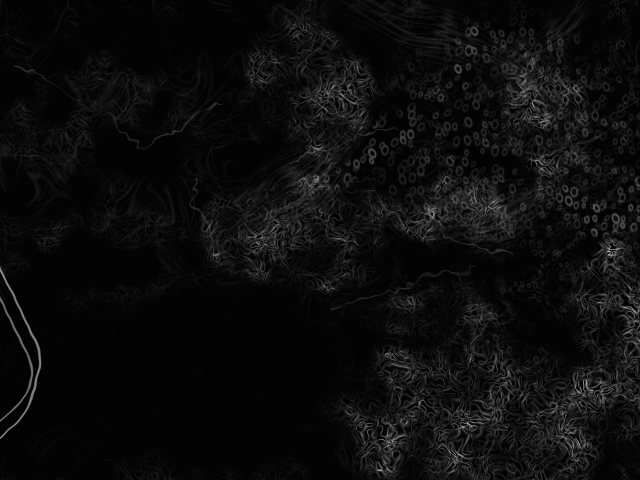
Reproduce this texture procedurally as a Shadertoy shader.

```glsl
// Edge map of a weathered surface: pale outlines on near black.
// Slopes of warped gradient noise make crusts, stretched noise makes fibres,
// a jittered grid makes ring cells, and soft masks lay out the regions.

const float BACKGROUND = 0.010;
const float SLOPE_STEP = 0.0016;

vec2 hash2(vec2 p) {
    vec3 q = fract(p.xyx * vec3(0.1031, 0.1030, 0.0973));
    q += dot(q, q.yzx + 33.33);
    return fract((q.xx + q.yz) * q.zy);
}

vec2 gradientAt(vec2 cell) {
    float angle = 6.2832 * hash2(cell + 200.0).x;
    return vec2(cos(angle), sin(angle));
}

float noise(vec2 p) {
    vec2 i = floor(p), f = fract(p);
    vec2 u = f * f * f * (f * (f * 6.0 - 15.0) + 10.0);
    vec2 e = vec2(0.0, 1.0);
    float low = mix(dot(gradientAt(i), f), dot(gradientAt(i + e.yx), f - e.yx), u.x);
    float high = mix(dot(gradientAt(i + e), f - e), dot(gradientAt(i + 1.0), f - 1.0), u.x);
    return mix(low, high, u.y);
}

vec2 warp(vec2 p, float frequency, float amount) {
    return p + amount * vec2(noise(p * frequency), noise(p * frequency + 37.0));
}

float ridge(vec2 p, float width) {
    return smoothstep(width, 0.0, abs(noise(p)));
}

// Crust relief and the steepness of its walls
float relief(vec2 p) {
    vec2 q = warp(p, 24.0, 0.016);
    return smoothstep(-0.2, 0.2, noise(q * 42.0))
         + 0.6 * smoothstep(-0.2, 0.2, noise(q * 85.0 + 7.0));
}

float crust(vec2 p) {
    float h = relief(p);
    vec2 slope = vec2(relief(p + vec2(SLOPE_STEP, 0.0)), relief(p + vec2(0.0, SLOPE_STEP))) - h;
    return length(slope) * 0.0013 / SLOPE_STEP;
}

// Region masks
float blob(vec2 p, vec2 centre, vec2 radii) {
    return smoothstep(1.2, 0.75, length((p - centre) / radii));
}

float segment(vec2 p, vec2 a, vec2 b) {
    vec2 ab = b - a;
    return length(p - a - ab * clamp(dot(p - a, ab) / dot(ab, ab), 0.0, 1.0));
}

float strand(vec2 p, vec2 a, vec2 b) {
    return smoothstep(0.0032, 0.0005, segment(p, a, b));
}

float fibres(vec2 p, vec2 centre, vec2 radii, float angle) {
    vec2 along = vec2(cos(angle), sin(angle));
    vec2 q = warp(p, 5.0, 0.05) - centre;
    q = vec2(dot(q, along), dot(q, vec2(-along.y, along.x)));
    float lines = ridge(q * vec2(7.0, 65.0), 0.16) + 0.6 * ridge(q * vec2(14.0, 110.0) + 5.0, 0.2);
    return lines * smoothstep(1.2, 0.2, length(q / radii));
}

// Small elongated rings on a jittered grid
float cells(vec2 p, float frequency, float share) {
    vec2 base = floor(p * frequency);
    float light = 0.0;
    for (int y = -1; y <= 1; y++)
    for (int x = -1; x <= 1; x++) {
        vec2 id = base + vec2(x, y);
        vec2 seed = hash2(id + 70.0), look = hash2(id + 310.0);
        vec2 d = p * frequency - id - 0.2 - 0.6 * seed;
        float turn = 0.7 + 1.4 * look.x;
        d = mat2(cos(turn), -sin(turn), sin(turn), cos(turn)) * d;
        d.x *= 0.7;
        float ring = smoothstep(0.17, 0.03, abs(length(d) - mix(0.14, 0.34, look.y)));
        light = max(light, ring * step(fract(seed.x * 7.0 + seed.y * 3.0), share) * (0.3 + 0.7 * look.x));
    }
    return light;
}

// Bent rim at the left: the lowest of three slanted sides, corners rounded
float softMin(float a, float b, float k) {
    float h = max(k - abs(a - b), 0.0) / k;
    return min(a, b) - 0.25 * h * h * k;
}

float rim(vec2 p, float top, float bottom, float shift) {
    float side = softMin((top - p.y) * 0.49, (p.y - bottom) * 1.12, 0.02);
    side = softMin(side, shift + 0.25 * p.y, 0.025);
    return smoothstep(0.0034, 0.0006, abs(p.x - side) * 0.82);
}

void mainImage(out vec4 fragColor, in vec2 fragCoord) {
    vec2 p = fragCoord / iResolution.y;
    vec2 w = warp(warp(p, 6.0, 0.09), 19.0, 0.035);
    float patches = smoothstep(-0.25, 0.2, noise(p * 8.0 + 3.0) + 0.5 * noise(p * 19.0));
    float glow = 0.65 + 0.9 * noise(p * 13.0 + 11.0) + 0.4 * noise(p * 31.0);

    // Dense crusts, strongest at the lower right
    float strong = max(blob(w, vec2(1.05, 0.12), vec2(0.34, 0.14)), blob(w, vec2(1.29, 0.33), vec2(0.08, 0.15)));
    float medium = max(blob(w, vec2(0.64, 0.82), vec2(0.12, 0.17)), blob(w, vec2(0.92, 0.35), vec2(0.13, 0.09)));
    medium = max(medium, blob(w, vec2(1.14, 0.74), vec2(0.11, 0.15)));
    medium = max(medium, blob(w, vec2(0.60, 0.52), vec2(0.18, 0.10)));
    medium = max(medium, blob(w, vec2(0.93, 0.56), vec2(0.16, 0.06)));
    float weak = max(blob(w, vec2(0.20, 0.75), vec2(0.22, 0.13)), blob(w, vec2(0.20, 0.48), vec2(0.28, 0.10)));
    weak = max(weak, blob(w, vec2(0.47, 0.02), vec2(0.25, 0.06)));
    float cover = strong * mix(0.6, 1.0, patches) + 0.75 * medium * mix(0.25, 1.0, patches) + 0.25 * weak * patches;
    float light = BACKGROUND + 1.15 * crust(p) * min(cover, 1.0) * max(glow, 0.2);

    // Faint veils everywhere but the empty lower left
    float empty = blob(w, vec2(0.36, 0.20), vec2(0.44, 0.21));
    vec2 v = warp(w, 9.0, 0.05);
    float veil = ridge(v * vec2(13.0, 24.0), 0.09) + 0.7 * ridge(v * vec2(30.0, 48.0) + 9.0, 0.13);
    light += 0.045 * veil * patches * (1.0 - 0.9 * empty);

    // Brushed fibres
    light += 0.09 * fibres(p, vec2(0.62, 0.61), vec2(0.17, 0.08), 0.6);
    light += 0.08 * fibres(p, vec2(0.90, 0.93), vec2(0.20, 0.07), -0.4);
    light += 0.08 * fibres(p, vec2(1.04, 0.57), vec2(0.18, 0.07), 0.25);
    light += 0.07 * fibres(p, vec2(1.15, 0.94), vec2(0.14, 0.04), 0.65);

    // Ring cells in a diagonal band and around the upper right
    float band = smoothstep(0.05, 0.01, segment(w, vec2(0.70, 0.61), vec2(0.97, 0.87)));
    float scatter = blob(w, vec2(1.07, 0.72), vec2(0.28, 0.22));
    float edge = blob(w, vec2(1.24, 0.56), vec2(0.12, 0.07));
    light += 0.27 * cells(p, 52.0, 0.65) * max(max(band, edge), 0.55 * scatter);
    light += 0.10 * cells(p + 3.0, 75.0, 0.35) * smoothstep(0.7, 0.95, p.x) * patches;

    // Ragged borders between regions
    vec2 s = warp(warp(p, 13.0, 0.035), 48.0, 0.012);
    float border = strand(s, vec2(0.40, 0.63), vec2(0.455, 0.46)) + strand(s, vec2(0.04, 0.87), vec2(0.15, 0.80));
    border += strand(s, vec2(0.22, 0.76), vec2(0.30, 0.69)) + strand(s, vec2(0.30, 0.69), vec2(0.45, 0.78));
    border += strand(s, vec2(0.76, 0.60), vec2(1.06, 0.47)) + strand(s, vec2(0.70, 0.36), vec2(0.98, 0.44));
    border += strand(s, vec2(0.60, 0.66), vec2(0.83, 0.74)) + strand(s, vec2(1.12, 0.67), vec2(1.30, 0.73));
    light += 0.17 * min(border, 1.0) * clamp(glow, 0.3, 1.2);

    // Two bright rim lines
    vec2 r = warp(p, 40.0, 0.003);
    light += 0.50 * rim(r, 0.441, 0.088, 0.024) + 0.42 * rim(r, 0.378, 0.123, 0.014);
    fragColor = vec4(vec3(min(light, 0.75)), 1.0);
}
```
